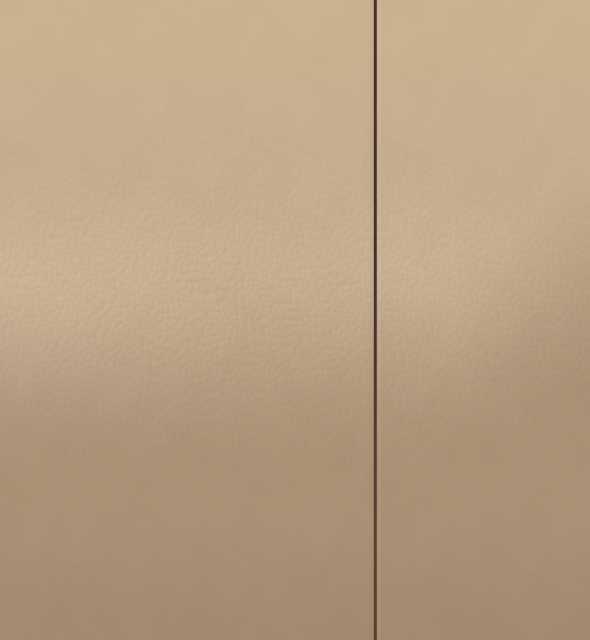
Give the GLSL for this texture, as a Shadertoy shader.

```glsl
// Draws tan grained leather panels with a soft sheen and a dark vertical seam.

const vec3 UPPER_TAN = vec3(0.768, 0.672, 0.555);
const vec3 LOWER_TAN = vec3(0.672, 0.567, 0.460);
const vec3 TOP_LIFT = vec3(0.024, 0.022, 0.010);
const vec3 FLOOR_SHADE = vec3(0.028, 0.027, 0.022);
const vec3 SHEEN_TINT = vec3(0.036, 0.036, 0.040);
const vec3 SEAM_UPPER = vec3(0.235, 0.155, 0.140);
const vec3 SEAM_LOWER = vec3(0.330, 0.230, 0.160);
const float FADE_CENTER = 0.445;
const float FADE_HALF = 0.185;
const float SEAM_X = 0.6360;
const float SEAM_HALF = 0.0021;
const float GRAIN_CELLS = 135.0;
const float GRAIN_STRENGTH = 0.030;
const float MOTTLE_STRENGTH = 0.005;

vec2 hash2(vec2 cell) {
    vec3 q = fract(cell.xyx * vec3(0.1031, 0.1030, 0.0973));
    q += dot(q, q.yzx + 33.33);
    return fract((q.xx + q.yz) * q.zy);
}

// Distance to the nearest scattered cell point
float cellular(vec2 p) {
    vec2 base = floor(p);
    vec2 local = fract(p);
    float nearest = 4.0;
    for (int y = -1; y <= 1; y++) {
        for (int x = -1; x <= 1; x++) {
            vec2 offset = vec2(float(x), float(y));
            vec2 delta = offset + hash2(base + offset) - local;
            nearest = min(nearest, dot(delta, delta));
        }
    }
    return sqrt(nearest);
}

// Relief of the pebbled grain, lit from the upper left
float grainRelief(vec2 p) {
    vec2 warp = 0.35 * sin(p.yx * vec2(37.0, 43.0) + 2.0 * sin(p * 19.0));
    vec2 q = p * GRAIN_CELLS * vec2(1.05, 0.92) + warp;
    vec2 light = vec2(-0.22, 0.25);
    float coarse = cellular(q + light) - cellular(q - light);
    float fine = cellular(q * 1.9 + 17.0) - 0.5;
    return coarse + 0.22 * fine;
}

// Broad, faint unevenness of the surface
float mottle(vec2 p) {
    float a = sin(p.x * 31.0 + 2.0 * sin(p.y * 23.0));
    float b = sin(p.y * 47.0 - p.x * 29.0 + 1.7 * sin(p.x * 41.0));
    float c = sin(p.x * 83.0 + p.y * 61.0 + 2.0 * sin(p.y * 57.0));
    return (a + b + c) / 3.0;
}

float glow(vec2 uv, vec2 center, vec2 spread) {
    vec2 d = (uv - center) / spread;
    return exp(-dot(d, d));
}

vec3 leatherShade(vec2 uv) {
    // The shadow boundary climbs near the right side
    float climb = 0.13 * smoothstep(0.72, 1.05, uv.x);
    float height = uv.y - FADE_CENTER - climb;
    float lit = smoothstep(-FADE_HALF, FADE_HALF, height);
    vec3 color = mix(LOWER_TAN, UPPER_TAN, lit);
    color += TOP_LIFT * smoothstep(0.62, 1.0, uv.y);
    color -= FLOOR_SHADE * (1.0 - smoothstep(0.0, 0.22, uv.y));

    // Sheen at the left and just past the seam
    float sheen = glow(uv, vec2(0.04, 0.53), vec2(0.36, 0.13));
    sheen += 0.55 * glow(uv, vec2(0.72, 0.57), vec2(0.20, 0.12));
    return color + SHEEN_TINT * sheen;
}

void mainImage(out vec4 fragColor, in vec2 fragCoord) {
    vec2 uv = fragCoord / iResolution.xy;
    vec2 p = fragCoord / iResolution.y;
    float pixel = 1.0 / iResolution.y;

    vec3 color = leatherShade(uv);

    // Grain shows most where the sheen grazes the panels
    float grazing = glow(uv, vec2(0.38, 0.54), vec2(0.75, 0.20));
    float grain = grainRelief(p) * mix(0.22, 1.0, grazing);
    color += GRAIN_STRENGTH * grain + MOTTLE_STRENGTH * mottle(p);

    // Seam with a soft shadow and a thin lit lip on its right
    float side = (uv.x - SEAM_X) * iResolution.x / iResolution.y;
    float dist = abs(side);
    color *= 1.0 - 0.10 * exp(-dist / 0.004);
    float lip = glow(vec2(side, 0.0), vec2(0.006, 0.0), vec2(0.0025, 1.0));
    color += 0.035 * lip;
    float seam = 1.0 - smoothstep(SEAM_HALF - 0.5 * pixel, SEAM_HALF + 0.7 * pixel, dist);
    vec3 seamColor = mix(SEAM_LOWER, SEAM_UPPER, smoothstep(0.15, 0.60, uv.y));
    color = mix(color, seamColor, 0.93 * seam);

    fragColor = vec4(clamp(color, 0.0, 1.0), 1.0);
}
```
